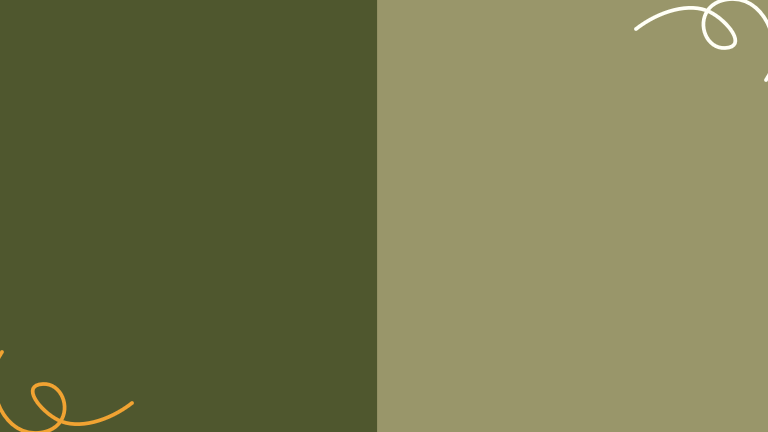
Reproduce this background procedurally as a WebGL 2 fragment shader.

```glsl
#version 300 es
precision highp float;
// Two-tone olive panels with a looping ribbon line curling in two opposite corners.
uniform vec2 u_resolution;
out vec4 fragColor;

const vec3 DARK_OLIVE = vec3(0.310, 0.340, 0.180);
const vec3 PALE_OLIVE = vec3(0.600, 0.588, 0.414);
const vec3 CREAM = vec3(1.0, 1.0, 0.965);
const vec3 ORANGE = vec3(0.945, 0.640, 0.196);
const float PANEL_SPLIT = 0.491;   // fraction of the width
const float STROKE_RADIUS = 0.43;  // percent of the height
const int STEPS = 16;

float segmentDistance(vec2 p, vec2 a, vec2 b) {
    vec2 ab = b - a;
    float t = clamp(dot(p - a, ab) / max(dot(ab, ab), 1e-6), 0.0, 1.0);
    return length(p - a - ab * t);
}

vec2 cubicPoint(vec2 a, vec2 b, vec2 c, vec2 d, float t) {
    float s = 1.0 - t;
    return s * s * s * a + 3.0 * s * t * (s * b + t * c) + t * t * t * d;
}

// Distance to a cubic Bezier curve, walked as short chords
float cubicDistance(vec2 p, vec2 a, vec2 b, vec2 c, vec2 d) {
    float nearest = 1e3;
    vec2 previous = a;
    for (int i = 1; i <= STEPS; i++) {
        vec2 next = cubicPoint(a, b, c, d, float(i) / float(STEPS));
        nearest = min(nearest, segmentDistance(p, previous, next));
        previous = next;
    }
    return nearest;
}

// Looping line beside a corner at the origin, in percent of the height
float curlDistance(vec2 p) {
    vec2 crest = vec2(-13.43, -2.78);
    vec2 loopBase = vec2(-9.95, -11.11);
    vec2 crossing = vec2(-13.89, -2.31);
    vec2 top = vec2(-8.10, 0.23);
    float d = cubicDistance(p, vec2(-30.56, -6.71), vec2(-25.23, -2.55), vec2(-18.06, -0.46), crest);
    d = min(d, cubicDistance(p, crest, vec2(-9.26, -4.86), vec2(-4.63, -10.88), loopBase));
    d = min(d, cubicDistance(p, loopBase, vec2(-14.12, -11.34), vec2(-16.44, -5.79), crossing));
    d = min(d, cubicDistance(p, crossing, vec2(-12.73, -0.69), vec2(-10.65, 0.23), top));
    return min(d, cubicDistance(p, top, vec2(0.0, 0.23), vec2(4.17, -12.04), vec2(-0.46, -18.52)));
}

// Soft coverage of a shape whose signed distance is negative inside
float coverage(float distanceToEdge, float pixel) {
    return clamp(0.5 - distanceToEdge / pixel, 0.0, 1.0);
}

void main() {
    float pixel = 100.0 / u_resolution.y;
    vec2 p = gl_FragCoord.xy * pixel;
    vec2 size = u_resolution * pixel;

    // Panels
    vec3 color = mix(PALE_OLIVE, DARK_OLIVE, coverage(p.x - PANEL_SPLIT * size.x, pixel));

    // Corner curls, the lower one turned half around
    color = mix(color, CREAM, coverage(curlDistance(p - size) - STROKE_RADIUS, pixel));
    color = mix(color, ORANGE, coverage(curlDistance(-p) - STROKE_RADIUS, pixel));

    fragColor = vec4(color, 1.0);
}
```
